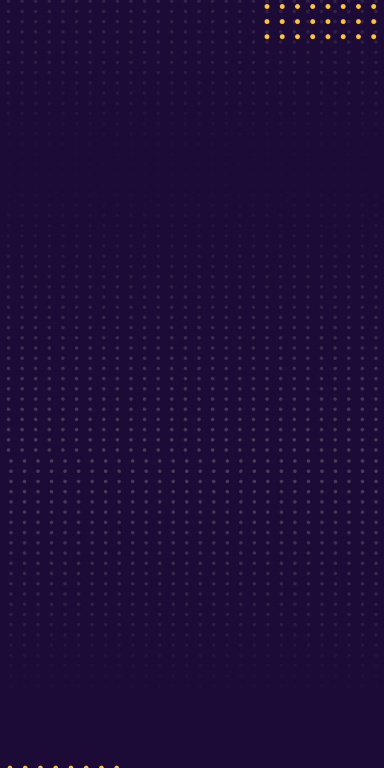
Write a WebGL 2 fragment shader that draws this background.

```glsl
#version 300 es
precision highp float;
// Deep violet backdrop with fading bands of pale dots and two golden dot clusters.

uniform vec2 u_resolution;
out vec4 fragColor;

const vec3 VIOLET = vec3(0.108, 0.040, 0.216);
const vec3 CREAM = vec3(1.0, 0.98, 0.84);
const vec3 GOLD = vec3(1.0, 0.77, 0.20);

// Coverage of a bounded grid of round dots; cells run from first to last.
float dotGrid(vec2 p, vec2 origin, vec2 pitch, vec2 first, vec2 last, float radius, float soft) {
    vec2 cell = clamp(round((p - origin) / pitch), first, last);
    float d = length(p - origin - cell * pitch) - radius;
    return 1.0 - smoothstep(-soft, soft, d);
}

// Opacity of the pale dots: a dim top, a dark gap, a bright middle, a fading foot.
float bandOpacity(float y) {
    float top = 0.10 * (1.0 - smoothstep(0.0, 0.50, y));
    float rise = smoothstep(0.36, 1.22, y);
    float foot = 1.0 - smoothstep(1.20, 1.90, y);
    return top + 0.205 * rise * foot;
}

void main() {
    // Canvas width is 1, height is 2, and y runs down from the top edge.
    vec2 uv = gl_FragCoord.xy / u_resolution;
    vec2 p = vec2(uv.x, 2.0 * (1.0 - uv.y));
    float soft = 0.7 / u_resolution.x;

    // Pale dots: two grids that meet just below the middle.
    float upper = dotGrid(p, vec2(0.0221, 1.1719), vec2(0.03544, 0.02656),
                          vec2(0.0, -45.0), vec2(27.0, 0.0), 0.0045, soft);
    float lower = dotGrid(p, vec2(0.0286, 1.2005), vec2(0.03521, 0.02664),
                          vec2(0.0), vec2(27.0, 30.0), 0.0045, soft);
    vec3 color = mix(VIOLET, CREAM, max(upper, lower) * bandOpacity(p.y));

    // Golden dots: a block at the top right and a row cut by the lower edge.
    vec2 goldPitch = vec2(0.0397, 0.0393);
    float block = dotGrid(p, vec2(0.6953, 0.0169), goldPitch,
                          vec2(0.0), vec2(7.0, 2.0), 0.0063, soft);
    float row = dotGrid(p, vec2(0.026, 2.0), goldPitch,
                        vec2(0.0), vec2(7.0, 0.0), 0.0060, soft);
    color = mix(color, GOLD, max(block, row));

    fragColor = vec4(color, 1.0);
}
```
